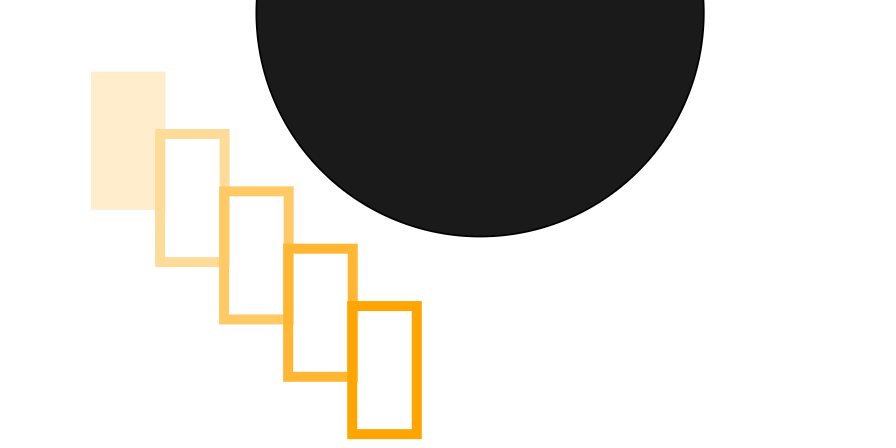
This background is drawn by a WebGL 2 fragment shader. Its source:

```glsl
#version 300 es
precision highp float;
// A dark outlined disc hangs from the top edge above a descending stair of
// upright frames that deepen from pale cream to full orange on white.
// Shapes are distance functions, in units of the canvas height.

#define DISC_CENTER vec2(1.0716, 0.9714)
#define DISC_RADIUS 0.5013
#define DISC_OUTLINE 0.0039
#define FRAME_COUNT 5
#define FRAME_START vec2(0.2863, 0.6859)
#define FRAME_STEP vec2(0.1430, -0.1280)
#define FRAME_HALF vec2(0.0832, 0.1541)
#define FRAME_BORDER 0.0223

uniform vec2 u_resolution;
out vec4 fragColor;

const vec3 WHITE = vec3(1.0);
const vec3 ORANGE = vec3(1.0, 0.647, 0.0);
const vec3 CHARCOAL = vec3(0.102);
const vec3 OUTLINE = vec3(0.0);

// Square-cornered box distance, negative inside.
float boxDistance(vec2 p, vec2 halfSize) {
    vec2 d = abs(p) - halfSize;
    return max(d.x, d.y);
}

// Coverage of a shape with an edge one pixel wide.
float coverage(float dist) {
    return clamp(0.5 - dist * u_resolution.y, 0.0, 1.0);
}

void main() {
    vec2 p = gl_FragCoord.xy / u_resolution.y;
    vec3 color = WHITE;

    // Disc with a thin darker rim
    float disc = length(p - DISC_CENTER) - DISC_RADIUS;
    color = mix(color, OUTLINE, coverage(disc));
    color = mix(color, CHARCOAL, coverage(disc + DISC_OUTLINE));

    // Stair of frames: the first is solid, the rest are hollow
    for (int i = 0; i < FRAME_COUNT; i++) {
        vec2 center = FRAME_START + float(i) * FRAME_STEP;
        float box = boxDistance(p - center, FRAME_HALF);
        float frame = i == 0 ? box : max(box, -box - FRAME_BORDER);
        vec3 tint = mix(WHITE, ORANGE, float(i + 1) / float(FRAME_COUNT));
        color = mix(color, tint, coverage(frame));
    }

    fragColor = vec4(color, 1.0);
}
```
